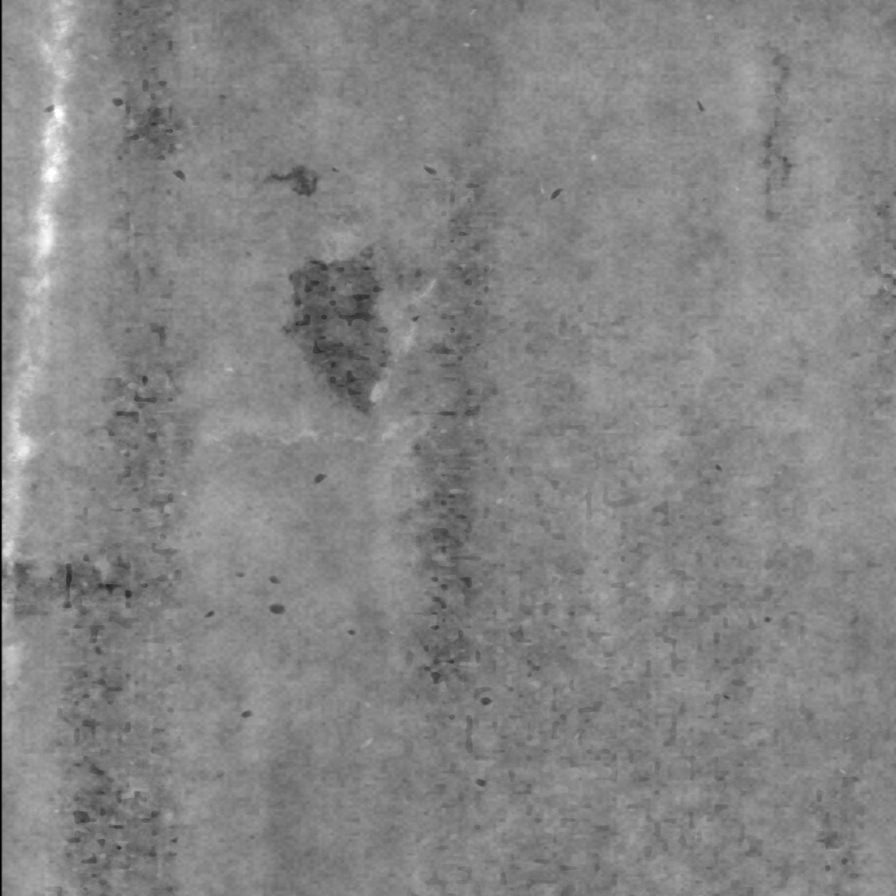
Reproduce this texture procedurally as a three.js fragment shader.

```glsl
// Worn grey metal sheet: vertical stains, a bright left reflection, a dark scab, pits and scratches.
#define BASE_GREY 0.53
#define GRAIN_AMOUNT 0.055
#define MOTTLE_AMOUNT 0.14
#define BLOTCH_AMOUNT 0.13
#define STREAK_AMOUNT 0.09
#define STAIN_DEPTH 0.10
#define ROUGH_AMOUNT 0.42
#define SCAB_DEPTH 0.135
#define GLARE_AMOUNT 0.33
#define PIT_DEPTH 0.21
#define FLECK_AMOUNT 0.13

varying vec2 vUv;

float hash(vec2 p) {
  vec3 q = fract(vec3(p.xyx) * 0.1031);
  q += dot(q, q.yzx + 33.33);
  return fract((q.x + q.y) * q.z);
}

float noise(vec2 p) {
  vec2 i = floor(p), f = fract(p);
  f = f * f * (3.0 - 2.0 * f);
  return mix(mix(hash(i), hash(i + vec2(1.0, 0.0)), f.x),
             mix(hash(i + vec2(0.0, 1.0)), hash(i + 1.0), f.x), f.y);
}

// Layered noise, centred on zero
float fbm(vec2 p) {
  float sum = 0.0, amp = 0.5;
  for (int i = 0; i < 4; i++) {
    sum += amp * (noise(p) - 0.5);
    p = mat2(0.8, 0.6, -0.6, 0.8) * p * 2.03 + 17.3;
    amp *= 0.55;
  }
  return sum;
}

float bell(float d, float w) { return exp(-d * d / (w * w)); }

float spot(vec2 d, vec2 size) { d /= size; return exp(-dot(d, d)); }

// Soft window between two heights or columns
float span(float v, float lo, float hi, float soft) {
  return smoothstep(lo - soft, lo + soft, v) * (1.0 - smoothstep(hi - soft, hi + soft, v));
}

float segment(vec2 p, vec2 a, vec2 b) {
  vec2 d = b - a;
  return length(p - a - d * clamp(dot(p - a, d) / dot(d, d), 0.0, 1.0));
}

// Small soft oval marks, at most one per grid cell
float specks(vec2 p, float cells, float share, float radius, float seed) {
  vec2 id = floor(p * cells) + seed;
  vec2 center = 0.25 + 0.5 * vec2(hash(id + 3.1), hash(id + 7.7));
  vec2 d = (fract(p * cells) - center) / cells;
  d.y += d.x * (hash(id + 9.2) - 0.5);
  float r = radius * (0.6 + 0.8 * hash(id + 5.4));
  float edge = length(d * vec2(0.75, 1.1)) - r;
  return step(hash(id), share) * (1.0 - smoothstep(-0.0025, 0.002, edge));
}

// Rounded box cut by a slope at its lower left
float scab(vec2 p) {
  vec2 q = abs(p - vec2(0.381, 0.632)) - vec2(0.022, 0.058);
  float box = length(max(q, 0.0)) + min(max(q.x, q.y), 0.0) - 0.025;
  float cut = dot(p - vec2(0.342, 0.605), vec2(-0.77, -0.64));
  return 1.0 - smoothstep(-0.007, 0.008, max(box, cut));
}

void main() {
  vec2 p = vUv;
  vec2 wobble = vec2(fbm(p * 38.0), fbm(p * 38.0 + 50.0));
  vec2 w = p + 0.05 * wobble;
  float tooth = fbm(p * vec2(75.0, 95.0));
  float blotch = fbm(p * vec2(24.0, 30.0) + 9.0);

  // Broad shading and vertical brushing
  float grey = BASE_GREY + MOTTLE_AMOUNT * fbm(p * vec2(6.0, 4.0) + 4.0) + BLOTCH_AMOUNT * blotch;
  grey += STREAK_AMOUNT * fbm(vec2(p.x * 42.0, p.y * 2.2));
  float dullRight = span(p.x, 0.55, 0.88, 0.08) * (1.0 - smoothstep(0.35, 0.7, p.y));
  grey -= 0.03 * dullRight;
  grey += 0.045 * spot(p - vec2(0.84, 0.62), vec2(0.15, 0.13));
  grey += 0.05 * bell(p.x - 0.93, 0.03) * span(p.y, 0.66, 0.96, 0.08);
  float panel = span(w.x, 0.2, 0.465, 0.012) * span(w.y, 0.34, 0.51, 0.02);
  grey += 0.035 * panel;
  grey -= 0.04 * smoothstep(0.88, 1.05, p.y);

  // Vertical stains, ragged at the rims
  float leftBand = span(w.x, 0.13, 0.2, 0.014) * (0.7 + 0.3 * sin(p.y * 13.0 + 1.0));
  float lowBand = bell(w.x - 0.105, 0.03) * (1.0 - smoothstep(0.25, 0.6, p.y));
  float midPath = 0.495 + 0.025 * smoothstep(0.3, 0.75, p.y);
  float midBand = 0.85 * bell(w.x - midPath, 0.034) * span(p.y, 0.22, 0.84, 0.07);
  midBand += 0.35 * bell(w.x - 0.5, 0.045) * (1.0 - smoothstep(0.15, 0.35, p.y));
  float ledge = bell(w.y - 0.345, 0.023) * (1.0 - smoothstep(0.15, 0.23, p.x));
  float blot = spot(w - vec2(0.185, 0.857), vec2(0.04, 0.027));
  float edgeBand = bell(w.x - 0.87, 0.01) * span(p.y, 0.76, 0.97, 0.05);
  edgeBand += bell(w.x - 0.99, 0.022) * span(p.y, 0.55, 0.82, 0.08);
  edgeBand += bell(w.x - 0.935, 0.022) * (1.0 - smoothstep(0.05, 0.22, p.y));
  float smear = spot(w - vec2(0.56, 0.265), vec2(0.09, 0.05));
  smear += 0.7 * spot(w - vec2(0.65, 0.635), vec2(0.07, 0.025));
  float stain = 0.85 * leftBand + lowBand + midBand + ledge + blot + 0.7 * edgeBand + 0.5 * smear;
  stain = min(stain, 1.5) * clamp(1.0 + 2.0 * blotch, 0.3, 1.7);
  grey -= STAIN_DEPTH * stain;

  // Dark scab with its side arm, pale rim and broken scratches
  float arm = 0.6 * spot(w - vec2(0.45, 0.7), vec2(0.025, 0.02));
  float patchMask = max(scab(p + 0.05 * wobble), arm);
  grey -= SCAB_DEPTH * patchMask;
  grey += 0.10 * spot(w - vec2(0.373, 0.728), vec2(0.02, 0.012));
  grey -= 0.10 * spot(w - vec2(0.378, 0.752), vec2(0.02, 0.005));
  float broken = smoothstep(-0.22, 0.22, tooth + blotch);
  grey += 0.11 * broken * bell(segment(w, vec2(0.478, 0.68), vec2(0.431, 0.56)), 0.007);
  grey += 0.09 * broken * bell(segment(w, vec2(0.23, 0.503), vec2(0.44, 0.513)), 0.006);
  grey += 0.05 * spot(w - vec2(0.34, 0.525), vec2(0.1, 0.02));
  grey += 0.05 * broken * bell(w.x - 0.462, 0.008) * span(p.y, 0.38, 0.55, 0.03);

  // Slanted glare on the left, broken at the ledge
  float glarePath = 0.008 + 0.062 * smoothstep(0.25, 1.05, p.y);
  float glare = bell(p.x + 0.02 * wobble.x - glarePath, 0.014) * (0.7 + 0.3 * sin(p.y * 14.0 - 4.0));
  grey += GLARE_AMOUNT * glare * smoothstep(0.05, 0.4, p.y) * (1.0 - 0.8 * ledge) * (0.7 + 0.6 * broken);
  grey += 0.08 * bell(p.x - 0.055, 0.05) * (0.5 + fbm(p * vec2(70.0, 9.0)));

  // Grain, stronger where stained
  float rough = 0.16 + 0.42 * stain + 0.4 * patchMask + 0.16 * dullRight - 0.05 * panel;
  rough = clamp(rough, 0.1, 0.75);
  grey += ROUGH_AMOUNT * rough * tooth;
  grey -= 0.22 * rough * smoothstep(0.68, 0.9, noise(p * vec2(105.0, 130.0) + 31.0));
  grey += 0.13 * rough * smoothstep(0.7, 0.92, noise(p * vec2(95.0, 135.0) + 83.0));
  grey += GRAIN_AMOUNT * (noise(p * vec2(230.0, 260.0)) - 0.5);

  // Pits and bright flecks
  vec2 s = p + 0.012 * wobble;
  float pits = specks(s, 12.0, 0.10, 0.0038, 11.0) + 0.4 * specks(s, 34.0, 0.07, 0.0025, 71.0);
  pits += 1.2 * spot(w - vec2(0.33, 0.799), vec2(0.024, 0.008));
  pits += specks(s, 24.0, 0.6, 0.0045, 37.0) * span(p.y, 0.285, 0.36, 0.01) * span(p.x, 0.2, 0.37, 0.01);
  grey -= PIT_DEPTH * min(pits, 1.0);
  grey += FLECK_AMOUNT * specks(s, 26.0, 0.04, 0.0022, 53.0);

  // Dark sheet edge
  grey *= smoothstep(0.0005, 0.0035, p.x);
  gl_FragColor = vec4(vec3(clamp(grey, 0.0, 1.0)), 1.0);
}
```
